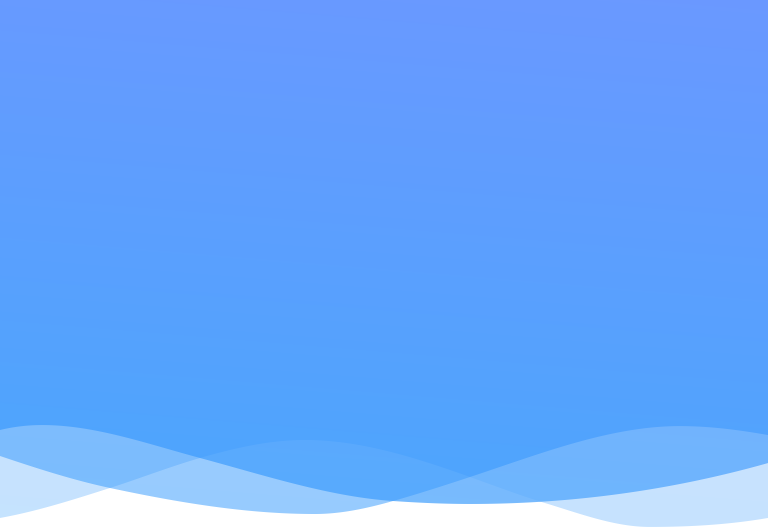
Reproduce this background procedurally as a Shadertoy shader.

```glsl
// Blue sky gradient above three overlapping translucent white waves.

// Cubic arc between two knots, each given as (x, height, slope).
float arc(float x, vec3 p, vec3 q) {
    float w = q.x - p.x;
    float t = clamp((x - p.x) / w, 0.0, 1.0);
    float s = 1.0 - t;
    return s * s * ((1.0 + 2.0 * t) * p.y + t * w * p.z)
         + t * t * ((1.0 + 2.0 * s) * q.y - s * w * q.z);
}

// Crest at the left, long trough right of the centre.
float leftWave(float x) {
    vec3 crest = vec3(0.055, 0.195, 0.0), slope = vec3(0.2604, 0.1326, -0.39);
    vec3 foot = vec3(0.5117, 0.0511, -0.10), trough = vec3(0.612, 0.0455, 0.0);
    if (x < crest.x) return arc(x, vec3(0.0, 0.1856, 0.35), crest);
    if (x < slope.x) return arc(x, crest, slope);
    if (x < foot.x) return arc(x, slope, foot);
    if (x < trough.x) return arc(x, foot, trough);
    return arc(x, trough, vec3(1.0, 0.123, 0.41));
}

// Trough left of the centre, crest at the right.
float rightWave(float x) {
    vec3 fall = vec3(0.1432, 0.0758, -0.31), trough = vec3(0.41, 0.0265, 0.0);
    vec3 foot = vec3(0.5117, 0.0511, 0.41), rise = vec3(0.612, 0.0966, 0.48);
    vec3 crest = vec3(0.885, 0.193, 0.0);
    if (x < fall.x) return arc(x, vec3(0.0, 0.1364, -0.49), fall);
    if (x < trough.x) return arc(x, fall, trough);
    if (x < foot.x) return arc(x, trough, foot);
    if (x < rise.x) return arc(x, foot, rise);
    if (x < crest.x) return arc(x, rise, crest);
    return arc(x, crest, vec3(1.0, 0.176, -0.26));
}

// Low swell around the centre.
float middleWave(float x) {
    vec3 foot = vec3(0.1432, 0.0758, 0.465), rise = vec3(0.2604, 0.1326, 0.42);
    vec3 crest = vec3(0.397, 0.1667, 0.0), fall = vec3(0.612, 0.0966, -0.52);
    vec3 low = vec3(0.7096, 0.0473, -0.44), trough = vec3(0.846, 0.002, 0.0);
    if (x < foot.x) return arc(x, vec3(0.0, 0.019, 0.26), foot);
    if (x < rise.x) return arc(x, foot, rise);
    if (x < crest.x) return arc(x, rise, crest);
    if (x < fall.x) return arc(x, crest, fall);
    if (x < low.x) return arc(x, fall, low);
    if (x < trough.x) return arc(x, low, trough);
    return arc(x, trough, vec3(1.0, 0.019, 0.25));
}

void mainImage(out vec4 fragColor, in vec2 fragCoord) {
    vec2 uv = fragCoord / iResolution.xy;

    // Slightly tilted sky gradient
    float skyLevel = uv.y + 0.12 * (uv.x - 0.5);
    vec3 color = mix(vec3(0.295, 0.65, 0.99), vec3(0.41, 0.60, 1.0), skyLevel);

    // Smooth coverage of the left, right and middle wave
    vec3 height = vec3(leftWave(uv.x), rightWave(uv.x), middleWave(uv.x));
    vec3 cover = clamp((height - uv.y) * iResolution.y + 0.5, 0.0, 1.0);

    // Whiteness grows with each overlap and is full where all three meet
    vec4 pairs = mix(vec4(0.0, 0.26, 0.18, 0.68), vec4(0.06, 0.42, 0.24, 1.0), cover.z);
    vec2 layers = mix(pairs.xy, pairs.zw, cover.y);
    float whiteness = mix(layers.x, layers.y, cover.x);

    fragColor = vec4(mix(color, vec3(1.0), whiteness), 1.0);
}
```
